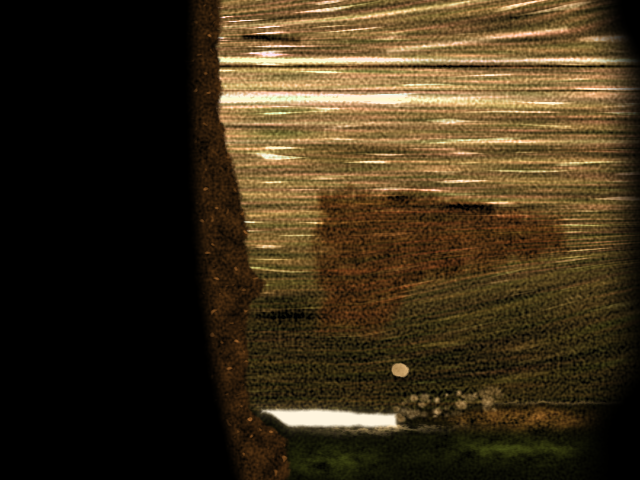
Reproduce this texture procedurally as a WebGL 2 fragment shader.

```glsl
#version 300 es
precision highp float;
uniform vec2 u_resolution;
out vec4 fragColor;

#define SOOT vec3(0.005, 0.004, 0.003)
#define UMBER vec3(0.23, 0.17, 0.075)
#define BRONZE vec3(0.42, 0.32, 0.16)
#define TAN vec3(0.64, 0.50, 0.30)
#define GOLD vec3(0.88, 0.72, 0.49)
#define CREAM vec3(1.0, 0.96, 0.87)
#define MOSS vec3(0.72, 1.05, 0.62)
#define RUST vec3(1.12, 0.92, 0.78)
#define STREAK_GAIN 0.55
#define GRAIN_GAIN 0.20
#define CRUMBS 44

float sat(float v) { return clamp(v, 0.0, 1.0); }
float band(float v, float center, float width) {
  float d = (v - center) / width;
  return exp(-d * d);
}
vec2 hash2(vec2 p) {
  vec3 q = fract(p.xyx * vec3(0.1031, 0.1030, 0.0973));
  q += dot(q, q.yzx + 33.33);
  return fract((q.xx + q.yz) * q.zy);
}
float corner(vec2 cell, vec2 offset, vec2 f) {
  return dot(hash2(cell + offset) * 2.0 - 1.0, f - offset);
}
float gradNoise(vec2 p) {
  vec2 c = floor(p), f = fract(p), u = f * f * f * (f * (f * 6.0 - 15.0) + 10.0);
  float low = mix(corner(c, vec2(0, 0), f), corner(c, vec2(1, 0), f), u.x);
  float high = mix(corner(c, vec2(0, 1), f), corner(c, vec2(1, 1), f), u.x);
  return mix(low, high, u.y) * 1.4;
}
float fbm(vec2 p) {
  float sum = 0.0, gain = 0.6;
  for (int i = 0; i < 4; i++, gain *= 0.6, p = p * 2.1 + 17.3) sum += gain * gradNoise(p);
  return sum;
}
float segment(vec2 p, vec2 a, vec2 b) {
  vec2 d = b - a;
  return length(p - a - d * sat(dot(p - a, d) / dot(d, d)));
}
vec3 tone(float t) {
  t *= 5.0;
  vec3 c = mix(SOOT, UMBER, sat(t));
  c = mix(c, BRONZE, sat(t - 1.0));
  c = mix(c, TAN, sat(t - 2.0));
  c = mix(c, GOLD, sat(t - 3.0));
  return mix(c, CREAM, sat(t - 4.0));
}

// Brushed face: height profile, scratches, polished bands and the worn patch
vec3 metal(vec2 p, float rim, float grain) {
  float x = p.x, y = p.y, rough = fbm(p * 22.0);
  float fan = 0.2 * max(x - 0.75, 0.0) * smoothstep(0.1, 0.4, y) * (1.0 - smoothstep(0.42, 0.58, y));
  float top = smoothstep(0.87, 1.0, y);
  float v = y - fan - 0.15 * (x - 0.85) * top;
  float wide = gradNoise(vec2(x * 2.5, v * 70.0));
  float fine = gradNoise(vec2(x * 6.0 + 9.0, v * 150.0));
  float glint = smoothstep(0.22, 0.6, gradNoise(vec2(x * 8.0 + 31.0, v * 105.0)));
  float light = smoothstep(0.2, 0.68, y), right = smoothstep(0.55, 1.33, x);
  float t = mix(0.15, 0.54, light) - 0.10 * right * light - 0.06 * top;
  t += (wide * 0.55 + fine * 0.6) * STREAK_GAIN * mix(0.2, 0.75, light);
  t += glint * (0.1 + 0.3 * light + 0.4 * exp(-max(x - rim, 0.0) / 0.09) * smoothstep(0.36, 0.5, y));
  t += 0.45 * band(y, 0.795, 0.017) * (1.0 - 0.6 * right) + 0.12 * band(y, 0.83, 0.03);
  t += 0.5 * band(y, 0.874, 0.006) + 0.25 * band(y, 0.743, 0.004) * (1.0 - right);
  t += 0.22 * band(y, 0.705, 0.005) + 0.25 * band(v, 0.977, 0.006);
  t += 0.35 * band(segment(p, vec2(0.81, 0.893), vec2(1.18, 0.94)), 0.0, 0.006);
  t -= 0.42 * band(y, 0.862, 0.003) + 0.3 * band(y, 0.811, 0.002) + 0.2 * band(y, 0.687, 0.003) * right;
  t -= 0.17 * band(x, 0.72, 0.13) * band(y, 0.68, 0.03);
  t -= 0.16 * band(x, 0.60, 0.08) * band(y, 0.345, 0.03);
  t -= 0.35 * band(segment(p, vec2(0.51, 0.925), vec2(0.62, 0.915)), 0.0, 0.007);
  float upper = 0.595 - 0.16 * max(x - 0.83, 0.0);
  float lower = 0.31 + 0.1 * smoothstep(0.78, 0.88, x) + 0.25 * max(x - 0.87, 0.0);
  float d = max(max(0.665 - x, x - 1.17), max(y - upper, lower - y)) + rough * 0.03;
  float worn = 1.0 - smoothstep(-0.025, 0.025, d);
  t = mix(t, 0.2 + rough * 0.16 + glint * 0.12 + fine * 0.06, worn * 0.88);
  t -= 0.2 * band(segment(p, vec2(0.82, 0.589), vec2(1.02, 0.563)), 0.0, 0.01);
  t += grain * GRAIN_GAIN;
  vec3 tint = mix(mix(vec3(0.92, 1.0, 0.88), vec3(1), light), RUST, worn);
  return tone(t) * tint * (1.0 + 0.16 * vec3(fine, wide * 0.3 - fine * 0.4, -wide));
}

// Dark ledge: mossy flecks, a brown lump and its lit crest
vec3 ledge(vec2 p, float grain) {
  float rough = fbm(p * vec2(20.0, 38.0));
  float green = band(p.x, 0.69, 0.1) * band(p.y, 0.04, 0.035) + band(p.x, 1.07, 0.18) * band(p.y, 0.065, 0.03);
  vec3 c = tone(0.04 + green * (0.12 + rough * 0.3) + grain * 0.06) * MOSS;
  float lump = band(p.x, 1.09, 0.15) * band(p.y, 0.128, 0.022);
  c += tone(lump * (0.26 + rough * 0.4 + grain * 0.2)) * RUST;
  float crest = abs(p.y - 0.105 - 0.03 * (p.x - 0.8) - rough * 0.025);
  return c + GOLD * 0.7 * band(crest, 0.0, 0.007) * band(p.x, 0.8, 0.12) * (0.6 + rough);
}

void main() {
  vec2 p = gl_FragCoord.xy / u_resolution * vec2(4.0 / 3.0, 1.0);
  float x = p.x, y = p.y, aa = 1.5 / u_resolution.y;
  float grain = gradNoise(p * 150.0), rough = fbm(p * 25.0 + 40.0);
  float left = 0.385 + 0.1 * pow(1.0 - y, 3.0) + rough * 0.01;
  float rim = 0.457 + 0.058 * (1.0 - smoothstep(0.5, 0.8, y)) + 0.035 * band(y, 0.405, 0.03);
  rim += 0.085 * (1.0 - smoothstep(0.07, 0.16, y)) + rough * 0.014;

  float shelf = 0.148 + 0.012 * smoothstep(0.95, 1.08, x) + rough * 0.012;
  vec3 color = mix(ledge(p, grain), metal(p, rim, grain), smoothstep(shelf - 0.006, shelf + 0.006, y));
  color += TAN * 0.5 * band(y, shelf, 0.004) * smoothstep(0.98, 1.08, x) * (0.6 + rough);

  // Polished bar with a pointed left end
  float barLow = 0.112 + 0.03 * (1.0 - smoothstep(0.55, 0.61, x));
  float barHigh = 0.146 - 0.01 * smoothstep(0.65, 0.82, x);
  float bar = max(max(barLow - y, y - barHigh), max(0.547 - x, x - 0.825)) + rough * 0.004;
  color += GOLD * 0.35 * exp(-max(bar, 0.0) / 0.008);
  color = mix(color, CREAM, 1.0 - smoothstep(-0.002 - aa, 0.002 + aa, bar));

  // Scattered crumbs and one pale chip
  float crumbs = 0.0;
  for (int i = 0; i < CRUMBS; i++) {
    vec2 h = hash2(vec2(float(i) * 3.7, 11.0)), k = hash2(vec2(float(i) * 5.3, 47.0));
    vec2 center = vec2(0.82 + 0.22 * h.x, 0.125 + 0.02 * h.x + 0.045 * h.y);
    float d = length((p - center) * vec2(0.8, 1.0)) - mix(0.003, 0.011, k.x * k.x) + rough * 0.006;
    crumbs = max(crumbs, (1.0 - smoothstep(-0.004, 0.004, d)) * mix(0.4, 0.9, k.y));
  }
  color = mix(color, tone(0.58 + rough * 0.45 + grain * 0.2), crumbs);
  float chip = length((p - vec2(0.835, 0.229)) * vec2(0.85, 1.1)) - 0.015 + rough * 0.008;
  color *= 1.0 - 0.5 * band(length(p - vec2(0.838, 0.213)), 0.0, 0.016);
  color = mix(color, tone(0.74 + rough * 0.25), 1.0 - smoothstep(-0.003, 0.003, chip));

  // Rusted rim with small glints
  float spark = smoothstep(0.35, 0.7, gradNoise(p * vec2(60.0, 75.0)));
  vec3 rust = tone(0.13 + rough * 0.14 + grain * 0.1 + spark * 0.3) * RUST;
  color = mix(rust, color, smoothstep(rim - 0.006, rim + 0.006, x));

  // Falloff into black on both sides
  float edge = 1.36 - 0.06 * smoothstep(0.82, 1.0, y) - 0.08 * (1.0 - smoothstep(0.1, 0.25, y));
  color *= smoothstep(left, left + 0.04, x) * (1.0 - smoothstep(edge - 0.12, edge, x));
  fragColor = vec4(clamp(color, 0.0, 1.0), 1.0);
}
```
